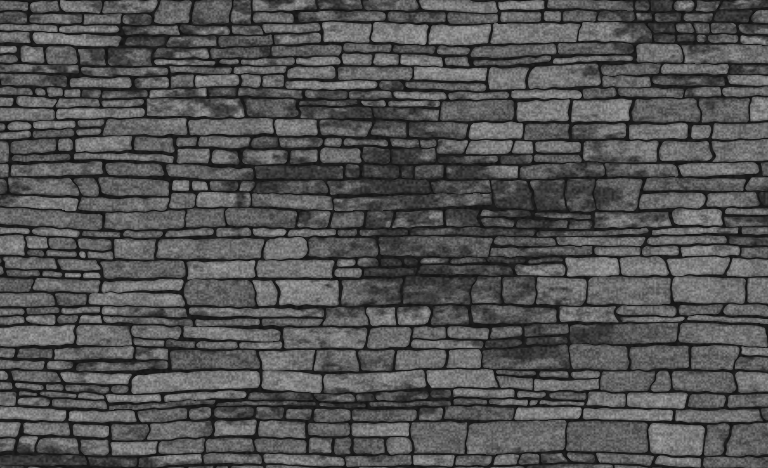
Give the GLSL for this texture, as a WebGL 1 fragment shader.

```glsl
precision highp float;

uniform vec2 u_resolution;

const float COURSES = 23.0;
const float SEGMENT_WIDTH = 0.33;
const float GAP_TONE = 0.10;
const float STONE_TONE = 0.425;
const float STAIN_TONE = 0.17;

float hash(vec2 p) {
  vec3 q = fract(vec3(p.xyx) * 0.1031);
  q += dot(q, q.yzx + 33.33);
  return fract((q.x + q.y) * q.z);
}

float noise(vec2 p) {
  vec2 cell = floor(p);
  vec2 f = fract(p);
  f = f * f * (3.0 - 2.0 * f);
  float low = mix(hash(cell), hash(cell + vec2(1.0, 0.0)), f.x);
  float high = mix(hash(cell + vec2(0.0, 1.0)), hash(cell + 1.0), f.x);
  return mix(low, high, f.y);
}

float fbm(vec2 p) {
  float sum = 0.0;
  float weight = 0.5;
  for (int i = 0; i < 4; i++) {
    sum += weight * noise(p);
    p = p * 2.03 + 17.7;
    weight *= 0.5;
  }
  return sum / 0.9375;
}

// Irregular one-dimensional division: index, lower edge, upper edge
float jitteredEdge(float i, float seed, float jitter) {
  return i + jitter * (hash(vec2(i, seed)) - 0.5);
}

vec3 span(float t, float seed, float jitter) {
  float i = floor(t);
  i += step(jitteredEdge(i, seed, jitter), t)
     + step(jitteredEdge(i + 1.0, seed, jitter), t) - 1.0;
  return vec3(i, jitteredEdge(i, seed, jitter), jitteredEdge(i + 1.0, seed, jitter));
}

// Same division, closed off at 0 and count
vec3 closedSpan(float t, float count, float seed, float jitter) {
  float i = clamp(span(t, seed, jitter).x, 0.0, count - 1.0);
  float low = i < 0.5 ? 0.0 : jitteredEdge(i, seed, jitter);
  float high = i > count - 1.5 ? count : jitteredEdge(i + 1.0, seed, jitter);
  return vec3(i, low, high);
}

float roundedBox(vec2 p, vec2 halfSize, float radius) {
  vec2 q = abs(p) - halfSize + radius;
  return length(max(q, 0.0)) + min(max(q.x, q.y), 0.0) - radius;
}

// Bends courses, slants joints and chips the stone outlines
vec2 warp(vec2 p) {
  vec2 bend = vec2(noise(p * vec2(13.0, 24.0)), noise(p * vec2(4.0, 11.0) + 31.0)) - 0.5;
  vec2 chip = vec2(noise(p * 75.0 + 5.0), noise(p * vec2(55.0, 80.0) + 47.0)) - 0.5;
  return p + bend * vec2(0.022, 0.014) + chip * vec2(0.005, 0.004);
}

// Signed distance to the nearest stone in x, its identity in yz
vec3 stoneWall(vec2 p) {
  vec3 course = span(p.y * COURSES, 3.0, 0.7);
  vec3 segment = span(p.x / SEGMENT_WIDTH, course.x + 40.0, 0.6);
  vec2 bounds = course.yz / COURSES;
  float seed = course.x * 7.0 + segment.x * 31.0 + 90.0;

  // Tall stretches often hold two thin courses
  if (course.z - course.y > 0.75 && hash(vec2(seed, 1.0)) < 0.55) {
    float cut = mix(bounds.x, bounds.y, mix(0.36, 0.64, hash(vec2(seed, 2.0))));
    if (p.y < cut) {
      bounds.y = cut;
    } else {
      bounds.x = cut;
      seed += 400.0;
    }
  }

  float count = 2.0 + floor(3.0 * hash(vec2(seed, 3.0)));
  float along = (p.x / SEGMENT_WIDTH - segment.y) / (segment.z - segment.y);
  vec3 column = closedSpan(along * count, count, seed, 0.75);
  vec2 sides = mix(segment.yy, segment.zz, column.yz / count) * SEGMENT_WIDTH;

  vec2 id = vec2(seed, column.x + 11.0);
  vec2 local = p - 0.5 * vec2(sides.x + sides.y, bounds.x + bounds.y);
  local.y += local.x * 0.07 * (hash(id + 5.0) - 0.5);
  float loose = hash(id + 9.0);
  vec2 gap = vec2(0.0016) + vec2(0.0024, 0.0018) * loose * loose;
  vec2 halfSize = 0.5 * vec2(sides.y - sides.x, bounds.y - bounds.x) - gap;
  float radius = min(mix(0.003, 0.009, hash(id + 13.0)), halfSize.y);
  return vec3(roundedBox(local, halfSize, radius), id);
}

float stoneTone(vec2 p, vec2 id, float depth) {
  float tone = STONE_TONE + 0.15 * (hash(id + 21.0) - 0.5);
  vec2 shifted = p + 3.0 * hash(id + 25.0);
  tone += 0.16 * (fbm(shifted * vec2(22.0, 75.0)) - 0.5);
  tone += 0.17 * (noise(p * 270.0) - 0.5) + 0.08 * (noise(p * vec2(90.0, 190.0)) - 0.5);

  // Weathered areas and darker single stones
  float weather = fbm(p * vec2(3.5, 7.0) + 8.0) + 0.24 * (hash(id + 29.0) - 0.5);
  float mottle = fbm(shifted * vec2(38.0, 70.0) + 60.0) - 0.5;
  float stain = smoothstep(0.50, 0.82, weather + 0.65 * mottle);
  tone = mix(tone, STAIN_TONE + 0.15 * (noise(p * 210.0) - 0.5), 0.85 * stain);
  return tone * mix(0.82, 1.04, smoothstep(0.0, 0.006, depth));
}

void main() {
  vec2 p = gl_FragCoord.xy / u_resolution.y;
  vec3 wall = stoneWall(warp(p + 2.0));
  float blur = max(0.0013, 0.6 / u_resolution.y);
  float cover = 1.0 - smoothstep(-blur, blur, wall.x);
  float gapTone = GAP_TONE + 0.06 * (noise(p * 180.0) - 0.5);
  float tone = mix(gapTone, stoneTone(p, wall.yz, -wall.x), cover);
  gl_FragColor = vec4(vec3(tone), 1.0);
}
```
